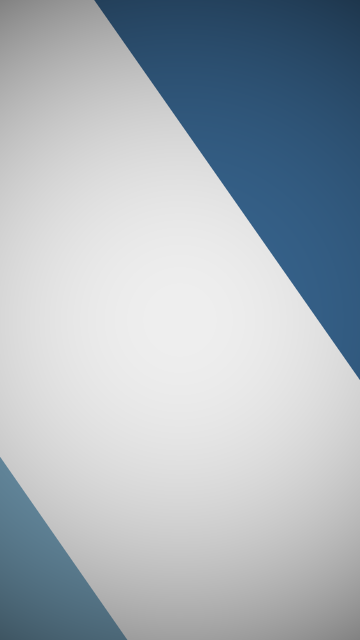
Write a Shadertoy shader that draws this background.

```glsl
// Pale diagonal band between blue and teal corners under a soft round vignette.

// Smooth coverage of the side above the line through a and b (a left of b)
float above(vec2 p, vec2 a, vec2 b) {
    vec2 dir = normalize(b - a);
    float dist = dot(p - a, vec2(-dir.y, dir.x));
    return clamp(dist * iResolution.y + 0.5, 0.0, 1.0);
}

void mainImage(out vec4 fragColor, in vec2 fragCoord) {
    // Canvas units: height is 1, width is the aspect ratio
    vec2 size = vec2(iResolution.x / iResolution.y, 1.0);
    vec2 p = fragCoord / iResolution.y;

    // Flat regions
    vec3 paper = vec3(0.935);
    vec3 blue = vec3(0.215, 0.39, 0.552);
    vec3 teal = vec3(0.45, 0.615, 0.71);
    float upper = above(p, vec2(0.2616, 1.0) * size, vec2(1.0, 0.406) * size);
    float lower = 1.0 - above(p, vec2(0.0, 0.2865) * size, vec2(0.354, 0.0) * size);
    vec3 color = mix(paper, blue, upper);
    color = mix(color, teal, lower);

    // Vignette, darkening faster towards the corners
    vec2 fromCenter = p - 0.5 * size;
    float r2 = dot(fromCenter, fromCenter);
    color *= 1.0 - 1.18 * r2 - 0.64 * r2 * r2;

    fragColor = vec4(color, 1.0);
}
```
